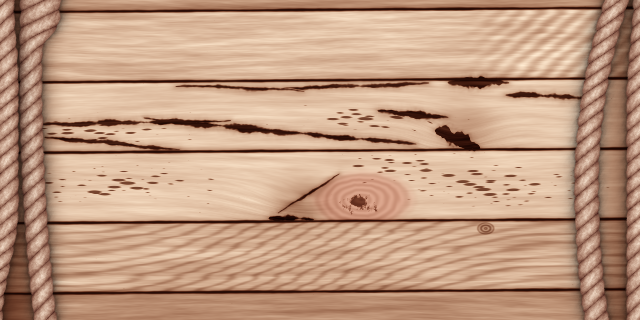
Reproduce this texture procedurally as a Shadertoy shader.

```glsl
// Weathered planks with cracks and knots, framed by twisted hanging ropes.

// Brown ramp from dark umber to pale sanded wood
vec3 umber(float tone) {
  float t = clamp(tone, .06, 1.);
  return vec3(t, .92 * pow(t, 1.6), .82 * pow(t, 1.95));
}

float hash(vec2 p) {
  vec3 q = fract(p.xyx * .1031);
  q += dot(q, q.yzx + 33.33);
  return fract((q.x + q.y) * q.z);
}

// Layered, warped sines, roughly -1 to 1
float ripple(vec2 p) {
  float sum = 0., amp = .55;
  for (int i = 0; i < 4; i++) {
    sum += amp * sin(p.x + 1.7 * sin(p.y * .8 + 1.3)) * cos(p.y + 1.4 * sin(p.x * .7));
    p = mat2(1.6, 1.2, -1.2, 1.6) * p + 4.1;
    amp *= .62;
  }
  return sum;
}

// Cellular pits of random size, negative inside
float pits(vec2 p) {
  float d = 1.;
  for (int i = 0; i < 9; i++) {
    vec2 c = floor(p) + vec2(i % 3 - 1, i / 3 - 1);
    vec2 jitter = vec2(hash(c), hash(c + 37.));
    d = min(d, length(p - c - jitter) - .4 * hash(c + 71.));
  }
  return d;
}

float blob(vec2 p, float x, float y, float w, float h) {
  vec2 q = (p - vec2(x, y)) / vec2(w, h);
  return exp(-dot(q, q));
}

// Distance to a ragged, tapering crack running from a to b
float crack(vec2 p, vec2 a, vec2 b, float width) {
  float t = clamp((p.x - a.x) / (b.x - a.x), 0., 1.);
  float ragged = .6 + .6 * ripple(vec2(p.x * 28., a.y * 40. + p.y * 30.));
  return length(p - mix(a, b, t)) - width * sqrt(4. * t * (1. - t)) * ragged;
}

float cracks(vec2 p) {
  p.y += .004 * ripple(p * vec2(17, 25));
  float d = crack(p, vec2(.55, .732), vec2(.95, .717), .006);
  d = min(d, crack(p, vec2(.88, .722), vec2(1.34, .741), .008));
  d = min(d, crack(p, vec2(.12, .612), vec2(.72, .622), .01));
  d = min(d, crack(p, vec2(.45, .63), vec2(.95, .58), .013));
  d = min(d, crack(p, vec2(.8, .594), vec2(1.3, .549), .01));
  d = min(d, crack(p, vec2(.14, .57), vec2(.56, .534), .009));
  d = min(d, crack(p, vec2(1.18, .655), vec2(1.4, .633), .015));
  d = min(d, crack(p, vec2(1.58, .704), vec2(1.86, .692), .013));
  d = min(d, crack(p, vec2(1.4, .742), vec2(1.59, .744), .022));
  d = min(d, crack(p, vec2(1.36, .592), vec2(1.5, .535), .036));
  d = min(d, crack(p, vec2(.87, .335), vec2(1.06, .455), .006));
  return min(d, crack(p, vec2(.84, .318), vec2(.98, .314), .017));
}

vec3 planks(vec2 p, float px) {
  float row = (.969 + .007 * (p.x - 1.) - p.y) / .22;
  float id = floor(row), below = fract(row) * .22;
  float first = float(id == 0.), second = float(id == 1.);
  float third = float(id == 2.), fourth = float(id == 3.);

  // Grain, bent around the large knot and the split hole
  float ring = length((p - vec2(1.13, .375)) / vec2(.15, .085)) + .07 * ripple(p * 14.);
  float heart = third * smoothstep(1.2, .75, ring);
  float v = p.y + .012 * sin(p.x * 3. + id * 2.)
    + .05 * second * blob(p, 1.43, .57, .13, .08) + .06 * third * blob(p, .96, .36, .2, .08);
  float broad = ripple(vec2(p.x * 2.5 + id * 7., v * 42.));
  float fine = ripple(vec2(p.x * 8. + id * 3., v * 120.));
  float tone = .91 - .027 * (id - 1.3) * (id - 1.3);
  tone += (.055 * broad + .075 * fine) * (1. - .4 * (second + third));

  // Sweeping figure and diagonal saw marks
  float sweep = 190. * p.y - 48. * p.x + 16. * sin(p.x * 3.2) + 2.2 * broad;
  tone -= .13 * fourth * pow(.5 + .5 * sin(sweep), 3.);
  float saw = sin(100. * p.x - 125. * p.y + 1.5 * broad);
  tone += .07 * first * saw * smoothstep(1.4, 1.7, p.x);

  // Knots and stains
  tone = mix(tone, .81 + .035 * sin(ring * 32.), heart);
  tone -= .2 * third * blob(p, .94, .37, .08, .07) * (.8 + broad);
  tone -= .15 * second * blob(p, 1.46, .6, .09, .07);
  float star = length((p - vec2(1.125, .366)) / vec2(.05, .032)) + .8 * ripple(p * 65.);
  tone -= .4 * third * smoothstep(.8, .3, star);
  float eye = length((p - vec2(1.518, .286)) / vec2(.026, .018));
  tone -= fourth * (.22 + .1 * sin(eye * 14.)) * smoothstep(1.2, .8, eye);

  // Scattered pits, then long cracks with stained margins
  float worn = second * (blob(p, 1.15, .63, .2, .04) + blob(p, .35, .59, .3, .03))
    + third * (blob(p, 1.52, .42, .3, .06) + blob(p, .35, .42, .35, .05) + blob(p, 1.24, .485, .18, .03));
  float pit = pits(vec2(p.x * 16., v * 75.)) + .45 * (1. - min(worn, 1.));
  tone = mix(tone, .38, .85 * smoothstep(.12, -.1, pit));
  float split = cracks(p);
  tone -= .16 * exp(-max(split, 0.) * 110.);
  tone = mix(tone, .2 + .1 * fine, smoothstep(px, -px, split));

  // Lit upper lip and dark gap
  tone += .06 * smoothstep(.003, .008, below) * smoothstep(.022, .01, below);
  float gap = min(below, .22 - below) - .0035 - .0015 * ripple(vec2(p.x * 13., id * 4.));
  tone -= .15 * exp(-max(gap, 0.) * 150.);
  tone = mix(tone, .15, smoothstep(px, -px, gap));

  // Darker toward the sides
  tone *= mix(.6, 1., smoothstep(0., .22, p.x)) * mix(.7, 1., smoothstep(2., 1.8, p.x));
  return umber(tone) * mix(vec3(1), vec3(1.02, .93, .94), heart);
}

// Twisted strands with a soft shadow behind
void rope(inout vec3 col, vec2 p, float centre, float radius, float px) {
  float u = (p.x - centre) / radius;
  float strand = abs(sin(3.1416 * (p.y / .052 - .6 * u + .12 * sin(p.y * 9. + centre * 20.))));
  float fibre = ripple(vec2(p.x * 170. + p.y * 40., p.y * 150. - p.x * 90.));
  float d = (abs(u) - .92 - .1 * strand) * radius + .0025 * fibre;
  col *= 1. - .5 * exp(-max(d, 0.) / .016);
  float tone = (.42 + .45 * sqrt(strand)) * (1. - .35 * u * u) + .09 * fibre;
  col = mix(col, umber(tone) + vec3(0, .02, .05), smoothstep(px, -px, d));
}

void mainImage(out vec4 fragColor, in vec2 fragCoord) {
  vec2 p = fragCoord / iResolution.y;
  float px = 1. / iResolution.y, y = p.y, sag = y - .414;
  vec3 col = planks(p, px);
  float bulge = .027 * smoothstep(.84, .94, y);
  rope(col, p, .096 + .075 * (y - .78) * (y - .78) + bulge, .036 + bulge, px);
  rope(col, p, .021 - .05 * smoothstep(.35, 0., y) - .014 * smoothstep(.75, 1., y), .037, px);
  rope(col, p, 1.995 + .02 * smoothstep(.7, 1., y), .037, px);
  rope(col, p, 1.833 + (sag > 0. ? .274 : .187) * sag * sag, .038, px);
  fragColor = vec4(col, 1);
}
```
